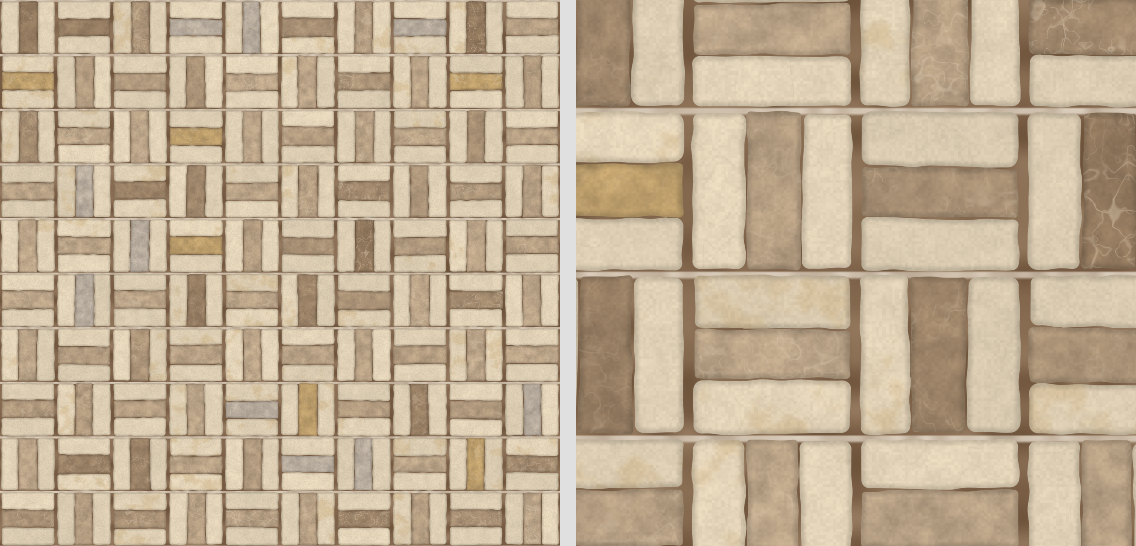
Left: the whole. Right: its middle third, enlarged.
This pattern is drawn by a Shadertoy shader. Its source:

```glsl
// Basketweave mosaic of tumbled stone: square blocks of three strips, turned
// a quarter in alternate blocks. Rounded-box distances cut each strip, and
// hashed tints with warped ridged noise give every stone its own marbling.

#define BLOCKS 10.0
#define HALF_BLOCK vec2(0.474, 0.483)
#define SEAM_OFFSET 0.163
#define SEAM_HALF_WIDTH 0.006
#define CORNER_RADIUS 0.050
#define EDGE_WEAR 0.016
#define CREAM vec3(0.880, 0.820, 0.715)
#define TAN vec3(0.735, 0.645, 0.535)
#define UMBER vec3(0.560, 0.460, 0.355)
#define GREY vec3(0.715, 0.670, 0.615)
#define GROUT vec3(0.860, 0.810, 0.740)
#define SHADOW vec3(0.430, 0.325, 0.230)

float hash(vec2 p) {
    vec3 q = fract(vec3(p.xyx) * 0.1031);
    q += dot(q, q.yzx + 33.33);
    return fract((q.x + q.y) * q.z);
}

float noise(vec2 p) {
    vec2 i = floor(p), f = fract(p);
    f = f * f * (3.0 - 2.0 * f);
    return mix(mix(hash(i), hash(i + vec2(1, 0)), f.x),
               mix(hash(i + vec2(0, 1)), hash(i + vec2(1, 1)), f.x), f.y);
}

float fbm(vec2 p) {
    float sum = 0.0, amp = 0.5;
    for (int i = 0; i < 4; i++) {
        sum += amp * noise(p);
        p = mat2(1.6, 1.2, -1.2, 1.6) * p + 7.3;
        amp *= 0.5;
    }
    return sum / 0.9375;
}

float roundedBox(vec2 p, vec2 halfSize, float r) {
    vec2 q = abs(p) - halfSize + r;
    return length(max(q, 0.0)) + min(max(q.x, q.y), 0.0) - r;
}

// Thin bright lines where warped noise crosses its middle value
float veins(vec2 p, float width) {
    p += 0.9 * vec2(noise(p * 1.7), noise(p * 1.7 + 19.0));
    return 1.0 - smoothstep(0.0, width, abs(noise(p) - 0.5));
}

vec3 darkStone(vec2 p, vec2 seed) {
    float tone = hash(seed + 3.1), kind = hash(seed + 8.7);
    vec3 col = mix(TAN, UMBER, tone * tone * 0.95);
    if (kind < 0.13) col = GREY;
    else if (kind > 0.97) col = vec3(0.74, 0.62, 0.42);
    float strength = mix(0.2, 1.0, hash(seed + 5.3));
    float net = max(veins(p * 7.0, 0.07), 0.7 * veins(p * 15.0 + 4.0, 0.09));
    net *= smoothstep(0.3, 0.65, fbm(p * 4.0 + 11.0));
    col *= 0.86 + 0.28 * fbm(p * 9.0);
    return mix(col, vec3(0.83, 0.76, 0.66), 0.55 * strength * net);
}

vec3 creamStone(vec2 p, vec2 seed) {
    vec3 col = CREAM * mix(0.965, 1.025, hash(seed + 2.9));
    col *= 0.96 + 0.08 * fbm(p * 8.0);
    float stain = step(0.75, hash(seed + 6.1)) * smoothstep(0.5, 0.75, fbm(p * 5.0));
    col = mix(col, vec3(0.80, 0.69, 0.51), 0.45 * stain);
    return mix(col, vec3(0.77, 0.69, 0.57), 0.16 * veins(p * 5.0, 0.035));
}

void mainImage(out vec4 fragColor, in vec2 fragCoord) {
    vec2 uv = fragCoord / iResolution.xy * BLOCKS;
    float aa = BLOCKS / min(iResolution.x, iResolution.y);
    vec2 block = floor(uv), f = fract(uv) - 0.5;

    // Turn alternate blocks: p.x runs across the strips, p.y along them
    bool upright = mod(block.x + block.y, 2.0) > 0.5;
    vec2 p = upright ? f : f.yx;
    vec2 extent = upright ? HALF_BLOCK : HALF_BLOCK.yx;

    // Two uneven, slightly tilted seams divide the block
    vec2 jitter = vec2(hash(block + 21.7), hash(block + 47.3)) - 0.5;
    vec2 tilt = vec2(hash(block + 63.1), hash(block + 85.9)) - 0.5;
    vec2 seam = vec2(-SEAM_OFFSET, SEAM_OFFSET) + 0.035 * jitter + 0.035 * tilt * p.y;
    float strip = step(seam.x, p.x) + step(seam.y, p.x);
    bool middle = strip == 1.0;
    float lo = strip < 0.5 ? -extent.x : (middle ? seam.x : seam.y) + SEAM_HALF_WIDTH;
    float hi = strip > 1.5 ? extent.x : (middle ? seam.y : seam.x) - SEAM_HALF_WIDTH;

    // Worn outline of the strip
    vec2 seed = block * 3.0 + vec2(strip * 17.0, strip * 5.0);
    float halfLength = extent.y - 0.014 * hash(seed + 1.3);
    vec2 local = p - vec2(0.5 * (lo + hi), 0.0);
    float radius = CORNER_RADIUS * (middle ? 0.45 : mix(0.7, 1.2, hash(seed + 4.4)));
    float d = roundedBox(local, vec2(0.5 * (hi - lo), halfLength), radius);
    d += EDGE_WEAR * (noise(uv * 9.0 + seed) - 0.5);

    // Stone face with a soft, darker rim
    vec2 grain = p + seed * 1.37;
    vec3 stone = middle ? darkStone(grain, seed) : creamStone(grain, seed);
    stone *= mix(0.86, 1.0, smoothstep(0.0, 0.045, -d));
    stone *= 1.0 + 0.05 * (hash(floor(uv * 51.2)) - 0.5);

    // Grout: shaded in upright joints, lit below the shadow in level joints
    float lit = smoothstep(0.455, 0.480, f.y) + smoothstep(0.485, 0.500, -f.y);
    lit *= 0.65 + 0.35 * noise(uv * 12.0);
    vec3 joint = mix(SHADOW, vec3(0.64, 0.53, 0.42), 0.75 * noise(uv * 6.0));
    joint = mix(joint, GROUT, clamp(lit, 0.0, 1.0));

    vec3 col = mix(stone, joint, smoothstep(-0.5 * aa, 0.5 * aa, d));
    fragColor = vec4(col, 1.0);
}
```
